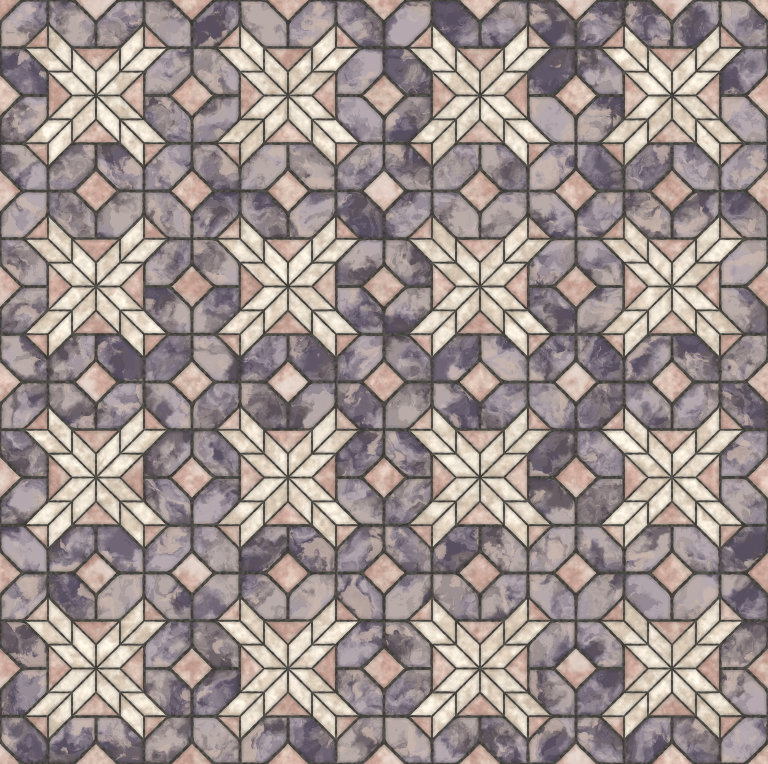
Give the GLSL for this pattern, as a Shadertoy shader.

```glsl
#define REPEATS 4.0
#define DIAMOND 0.93
#define GROUT_WIDE 0.062
#define GROUT_THIN 0.040
#define GROUT vec3(0.29, 0.28, 0.26)
#define CREAM vec3(0.95, 0.91, 0.85)
#define CREAM_WORN vec3(0.82, 0.75, 0.67)
#define PINK vec3(0.78, 0.64, 0.59)
#define PINK_PALE vec3(0.87, 0.79, 0.74)
#define SLATE_DARK vec3(0.36, 0.32, 0.35)
#define SLATE_LIGHT vec3(0.69, 0.64, 0.63)

float hash(vec2 p) {
    vec3 q = fract(p.xyx * vec3(0.1031, 0.1030, 0.0973));
    q += dot(q, q.yzx + 33.33);
    return fract((q.x + q.y) * q.z);
}

float noise(vec2 p) {
    vec2 i = floor(p), f = fract(p);
    f = f * f * (3.0 - 2.0 * f);
    return mix(mix(hash(i), hash(i + vec2(1, 0)), f.x),
               mix(hash(i + vec2(0, 1)), hash(i + 1.0), f.x), f.y);
}

float fbm(vec2 p) {
    float sum = 0.0, amp = 0.5;
    for (int i = 0; i < 5; i++) {
        sum += amp * noise(p);
        p = mat2(1.6, 1.2, -1.2, 1.6) * p + 7.3;
        amp *= 0.53;
    }
    return sum;
}

float smoothMin(float a, float b, float k) {
    float h = max(k - abs(a - b), 0.0) / k;
    return min(a, b) - h * h * k * 0.25;
}

// Mottled slate: warped clouds, dark stains and pale mineral flecks
vec3 slate(vec2 p, vec2 id) {
    vec2 q = p + 13.0 * vec2(hash(id), hash(id + 41.0));
    vec2 warp = vec2(fbm(q * 7.0), fbm(q * 7.0 + 19.0));
    float cloud = fbm(q * 6.0 + 2.2 * warp);
    float stain = fbm(q * 12.0 + 3.0 * warp.yx + 31.0);
    float tone = smoothstep(0.27, 0.66, cloud) + 0.24 * (hash(id + 7.0) - 0.5);
    tone -= 0.34 * smoothstep(0.50, 0.62, stain);
    vec3 col = mix(SLATE_DARK, SLATE_LIGHT, clamp(tone + 0.16, 0.0, 1.1));
    col += vec3(-0.015, -0.01, 0.03) * smoothstep(0.4, 0.6, warp.x);
    float fleck = smoothstep(0.60, 0.72, fbm(q * 10.0 + 2.0 * warp + 57.0));
    return mix(col, vec3(0.80, 0.72, 0.68), 0.75 * fleck);
}

// Grainy stone that wears from one colour towards another
vec3 worn(vec3 base, vec3 faded, vec2 p, vec2 id) {
    vec2 q = p + 11.0 * hash(id);
    float wear = smoothstep(0.40, 0.68, fbm(q * 13.0));
    float grain = fbm(q * 42.0) - 0.48;
    return mix(base, faded, 0.75 * wear) + 0.22 * grain + 0.05 * (hash(id + 5.0) - 0.5);
}

void mainImage(out vec4 fragColor, in vec2 fragCoord) {
    vec2 uv = fragCoord / iResolution.xy * REPEATS;
    vec2 p = fract(uv) - 0.5;

    // Fold into one octant, in eighths of a repeat
    vec2 q = 8.0 * abs(p);
    float a = max(q.x, q.y), b = min(q.x, q.y), k = a - b;
    float diamond = (min(b, 4.0 - b) + 4.0 - a - DIAMOND) * 0.7071;
    float corner = (a + b - 5.0) * 0.7071;
    float arm = (k - 1.0) * 0.7071;

    float edge, halfWidth = GROUT_THIN;
    vec2 pinkId = floor(uv * 4.0 + 0.5);
    vec3 col;
    if (arm < 0.0 && b < 2.0) {
        // Star arms: two rhombi on each side of the diagonal
        edge = min(min(k * 0.7071, -arm), abs(b - floor(b + 0.5)));
        vec2 id = floor(uv) * 8.0 + sign(p) * (1.0 + floor(b)) + 3.3 * step(abs(p.x), abs(p.y));
        col = worn(CREAM, CREAM_WORN, uv, id);
    } else if (a < 2.0 || (b > 2.0 && corner < 0.0)) {
        // Triangles between the arms and in their notches
        edge = a < 2.0 ? min(arm, 2.0 - a) : min(b - 2.0, -corner);
        col = worn(PINK, PINK_PALE, uv, pinkId);
    } else if (diamond < 0.0) {
        edge = -diamond;
        halfWidth = GROUT_WIDE;
        col = worn(PINK, PINK_PALE, uv, pinkId);
        float bleach = smoothstep(0.55, 0.72, fbm(uv * 5.0 + 9.0));
        col = mix(col, vec3(0.91, 0.86, 0.83), 0.7 * bleach);
    } else {
        // Slate squares with clipped corners
        edge = min(min(a - 2.0, 4.0 - a), min(b, abs(b - 2.0)));
        edge = smoothMin(edge, min(diamond, b < 2.0 ? arm : corner), 0.12);
        halfWidth = GROUT_WIDE;
        col = slate(uv, floor(uv * 4.0));
    }

    // Small dark knot where the star points meet
    edge = min(edge, max(a, length(q)) - 0.07);

    // Grout with ragged width and shaded stone rims
    float pixel = 8.0 * REPEATS / iResolution.y;
    halfWidth *= 0.8 + 0.4 * noise(uv * 60.0);
    col *= 1.0 - 0.14 * (1.0 - smoothstep(halfWidth, halfWidth + 0.16, edge));
    vec3 grout = GROUT + 0.14 * (noise(uv * 90.0) - 0.5);
    float stone = smoothstep(-0.6 * pixel, 0.6 * pixel, edge - halfWidth);
    fragColor = vec4(clamp(mix(grout, col, stone), 0.0, 1.0), 1.0);
}
```
